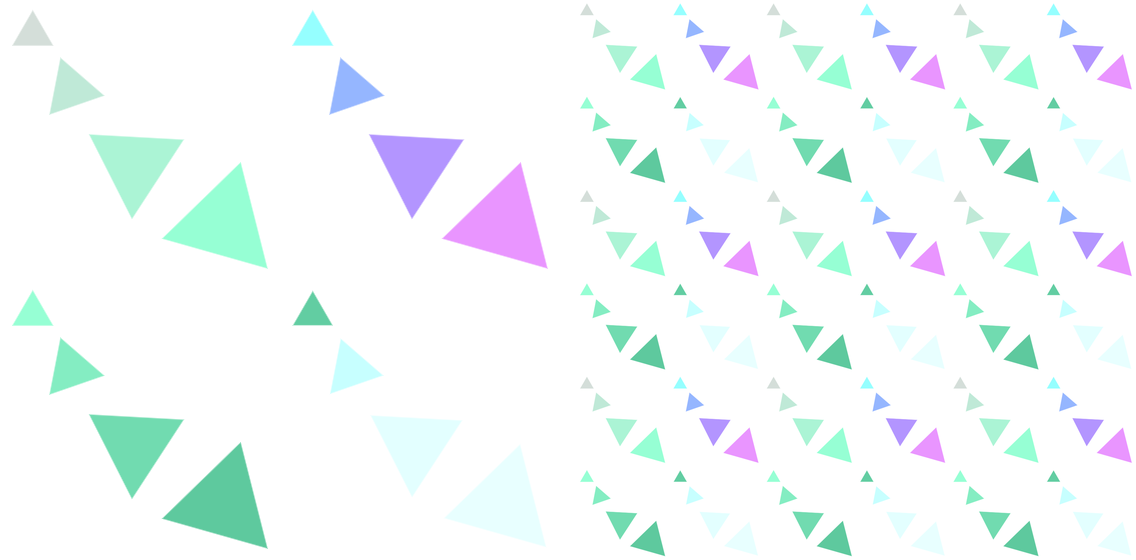
Left: one tile. Right: repeated 3 by 3.
Write a Shadertoy shader that draws this pattern.

```glsl
// Two by two cells, each holding a diagonal train of four growing, turning triangles.
// Every triangle is a distance function; each cell colours its train with its own ramp.
// Whole cells with white margins make the sheet tile without a seam.

const float REPEATS = 2.0;
const int TRIANGLES = 4;
const vec3 PAPER = vec3(1.0);
const vec3 GREY = vec3(0.83, 0.87, 0.85);
const vec3 MINT = vec3(0.59, 1.0, 0.83);
const vec3 GREEN = vec3(0.37, 0.79, 0.62);

// Centre, circumradius and clockwise turn, in units of one cell
const vec2 CENTRES[TRIANGLES] = vec2[](
    vec2(0.117, 0.879), vec2(0.255, 0.681), vec2(0.482, 0.413), vec2(0.798, 0.203));
const float RADII[TRIANGLES] = float[](0.084, 0.119, 0.195, 0.2255);
const float TURNS[TRIANGLES] = float[](0.0, -0.333, 1.102, 0.276);

mat2 rotation(float angle) {
    float c = cos(angle), s = sin(angle);
    return mat2(c, s, -s, c);
}

// Distance to the sides of an equilateral triangle pointing up
float triangleDistance(vec2 p, float radius) {
    return max(abs(p.x) * 0.8660 + p.y * 0.5, -p.y) - 0.5 * radius;
}

float coverage(float dist, float pixel) {
    return clamp(0.5 - dist / pixel, 0.0, 1.0);
}

// Pastel of a hue given in turns
vec3 pastel(float hue) {
    vec3 wheel = abs(fract(hue + vec3(0.0, 2.0, 1.0) / 3.0) * 6.0 - 3.0) - 1.0;
    return mix(vec3(1.0), clamp(wheel, 0.0, 1.0), 0.415);
}

// Colour of one step along the train in a given cell
vec3 rampColour(vec2 cell, float rank) {
    float t = rank / float(TRIANGLES - 1);
    bool right = cell.x > 0.5, top = cell.y > 0.5;
    if (top && right) return pastel(0.5 + 0.122 * rank - 0.0075 * rank * rank);
    if (top) return mix(GREY, MINT, t);
    if (!right) return mix(MINT, GREEN, t);
    // One green leader followed by fading ice tints
    return rank < 0.5 ? GREEN + 0.015 : vec3(min(0.67 + 0.11 * rank, 0.91), 1.0, 1.0);
}

// The lower right train is slightly smaller than the others
float trainScale(vec2 cell) {
    return cell.x > 0.5 && cell.y < 0.5 ? 0.965 : 1.0;
}

void mainImage(out vec4 fragColor, in vec2 fragCoord) {
    vec2 grid = fragCoord / iResolution.xy * REPEATS;
    vec2 cell = mod(floor(grid), REPEATS);
    vec2 p = fract(grid);
    float pixel = REPEATS / min(iResolution.x, iResolution.y);

    vec3 colour = PAPER;
    for (int i = 0; i < TRIANGLES; i++) {
        vec2 q = rotation(TURNS[i]) * (p - CENTRES[i]);
        float dist = triangleDistance(q, RADII[i] * trainScale(cell));
        colour = mix(colour, rampColour(cell, float(i)), coverage(dist, 1.5 * pixel));
    }
    fragColor = vec4(colour, 1.0);
}
```
